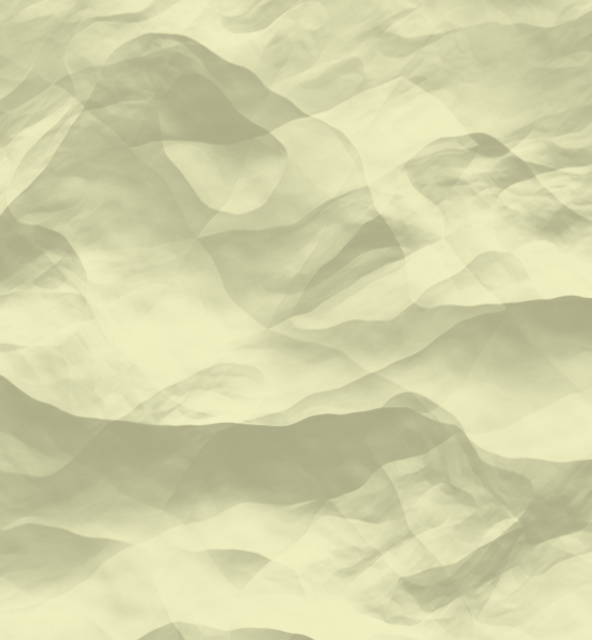
This texture is drawn by a Shadertoy shader. Its source:

```glsl
// Crumpled cream paper lit from the top edge of the sheet.
// A height field of sharp folded noise and flat triangular facets is bent by
// a domain warp; its slope toward the light picks a tone between two creams.

const vec3  SHADE_CREAM = vec3(0.675, 0.675, 0.532);
const vec3  LIT_CREAM   = vec3(0.940, 0.940, 0.758);
const vec2  LIGHT_DIR   = vec2(0.22, 0.975);
const float FOLD_ANGLE  = 0.50;              // main direction of the creases
const vec2  FOLD_STRETCH = vec2(0.82, 1.18); // along and across the creases
const float FOLD_SCALE  = 2.3;               // large folds per canvas height
const float FOLD_FADE   = 0.64;              // slope kept by each finer layer
const float FACET_SCALE = 4.2;
const float FACET_SLOPE = 0.50;
const float CREASE_SOFTNESS = 0.0022;
const float SHADE_GAIN  = 0.72;
const float LIT_BIAS    = 0.12;
const float TOOTH       = 0.036;             // strength of the paper grain

vec2 hash2(vec2 p) {
    vec3 q = fract(p.xyx * vec3(0.1031, 0.1030, 0.0973));
    q += dot(q, q.yzx + 33.33);
    return fract((q.xx + q.yz) * q.zy);
}

float cornerSlope(vec2 cell, vec2 offset) {
    float a = 6.2832 * hash2(cell).x;
    return dot(vec2(cos(a), sin(a)), offset);
}

float gradientNoise(vec2 p) {
    vec2 i = floor(p), f = p - i;
    vec2 u = f * f * f * (f * (f * 6.0 - 15.0) + 10.0);
    vec2 e = vec2(1.0, 0.0);
    return mix(mix(cornerSlope(i, f), cornerSlope(i + e, f - e), u.x),
               mix(cornerSlope(i + e.yx, f - e.yx),
                   cornerSlope(i + 1.0, f - 1.0), u.x), u.y);
}

// Random heights joined by flat triangles, so every facet has one slope.
float facets(vec2 p) {
    p += (p.x + p.y) * 0.366;
    vec2 i = floor(p), f = p - i;
    vec2 side = f.x > f.y ? vec2(1.0, 0.0) : vec2(0.0, 1.0);
    float near = hash2(i).y;
    float middle = hash2(i + side).y;
    float far = hash2(i + 1.0).y;
    float hi = max(f.x, f.y), lo = min(f.x, f.y);
    return 2.0 * (near + (middle - near) * hi + (far - middle) * lo);
}

vec2 warp(vec2 p) {
    return vec2(gradientNoise(p), gradientNoise(p + 47.3));
}

float paperHeight(vec2 p) {
    // Bend the sheet broadly, then make the crease lines crooked.
    p += 0.085 * warp(p * 2.9 + 5.0) + 0.022 * warp(p * 9.0 + 19.0)
       + 0.005 * warp(p * 27.0 + 31.0);

    float c = cos(FOLD_ANGLE), s = sin(FOLD_ANGLE);
    vec2 q = vec2(c * p.x + s * p.y, c * p.y - s * p.x) * FOLD_STRETCH;

    // Fine wrinkles gather in patches and leave other areas smooth.
    float wrinkled = smoothstep(-0.30, 0.35, gradientNoise(p * 3.6 + 71.0));

    float height = FACET_SLOPE / FACET_SCALE * facets(q * FACET_SCALE + 13.0);
    float scale = FOLD_SCALE, slope = 1.0, side = -1.0;
    for (int k = 0; k < 6; k++) {
        float layer = float(k);
        float n = gradientNoise(q * scale + 17.7 * layer + 3.4);
        float patchiness = k < 2 ? 1.0 : mix(0.25, 1.35, wrinkled);
        height += side * patchiness * slope / scale * abs(n - 0.07);
        // Finer layers alternate between valleys and ridges and turn a little.
        side = k == 0 ? -1.0 : -side;
        q = mat2(0.88, 0.475, -0.475, 0.88) * q;
        scale *= 1.85;
        slope *= FOLD_FADE;
    }
    return height;
}

void mainImage(out vec4 fragColor, in vec2 fragCoord) {
    vec2 p = fragCoord / iResolution.y;

    // Slope that falls away toward the light is bright.
    vec2 d = LIGHT_DIR * CREASE_SOFTNESS;
    float facing = (paperHeight(p - d) - paperHeight(p + d))
                 / (2.0 * CREASE_SOFTNESS);
    float tone = 0.5 + 0.5 * tanh(SHADE_GAIN * facing + LIT_BIAS);

    // Fine paper tooth, strongest where light grazes the middle tones.
    float tooth = gradientNoise(p * vec2(95.0, 140.0))
                + 0.7 * gradientNoise(p * vec2(190.0, 230.0) + 9.0);
    tone += TOOTH * tooth * (0.5 + 2.0 * tone * (1.0 - tone));

    fragColor = vec4(mix(SHADE_CREAM, LIT_CREAM, clamp(tone, 0.0, 1.0)), 1.0);
}
```
